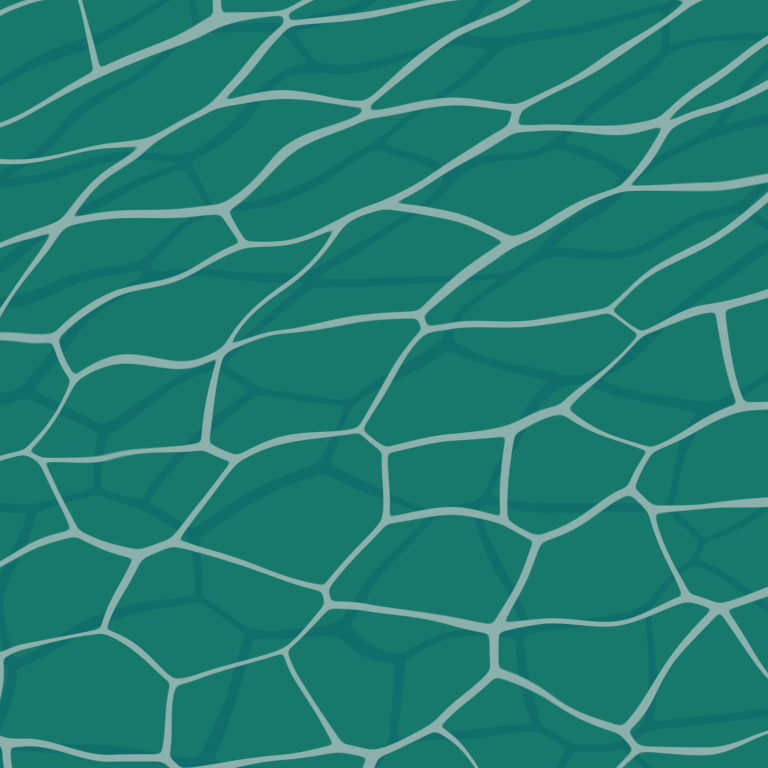
Write a three.js fragment shader that draws this texture.

```glsl
// Draws rippling water: a pale net of caustic lines above a darker submerged net.
varying vec2 vUv;

const vec3 WATER = vec3(0.085, 0.475, 0.42);
const vec3 DEEP_LINE = vec3(0.068, 0.437, 0.42);
const vec3 LIGHT_LINE = vec3(0.55, 0.69, 0.67);
const float TILT = 0.07;        // rise of the rows to the right
const float LEAN = 1.35;        // sideways slant of the columns at the top
const float SOFTNESS = 0.0012;  // half width of the smoothed edge

float hash(vec2 p) {
  return fract(sin(dot(p, vec2(127.1, 311.7))) * 43758.5453);
}

vec2 hash2(vec2 p) {
  return vec2(hash(p), hash(p + 57.3));
}

float noise(vec2 p) {
  vec2 i = floor(p);
  vec2 f = fract(p);
  f = f * f * (3.0 - 2.0 * f);
  float low = mix(hash(i), hash(i + vec2(1.0, 0.0)), f.x);
  float high = mix(hash(i + vec2(0.0, 1.0)), hash(i + 1.0), f.x);
  return mix(low, high, f.y);
}

// Jittered point of a cell; rows stay more regular than columns
vec2 cellPoint(vec2 cell, float seed) {
  return cell + 0.5 + (hash2(cell + seed) - 0.5) * vec2(0.8, 0.62);
}

// Bends straight borders into gentle waves
vec2 wobble(vec2 p, float seed, float frequency, float amount) {
  vec2 q = p * frequency + seed;
  return p + amount * (vec2(noise(q), noise(q + 31.7)) - 0.5);
}

// Canvas distance to the cell borders, rounded at the junctions
float netDistance(vec2 p, vec2 grid, float seed, float rounding) {
  // Upright cells below, cells slanting to the right above
  float h = p.y - 0.5;
  float r = sqrt(h * h + 0.02);
  float shift = 0.5 * LEAN * (h + r);
  float slope = 0.5 * LEAN * (1.0 + h / r);
  vec2 q = grid * vec2(p.x - shift, p.y - TILT * p.x);
  mat2 jacobian = mat2(grid.x, -TILT * grid.y, -grid.x * slope, grid.y);

  // Nearest cell point
  vec2 home = floor(q);
  vec2 nearCell = home;
  vec2 nearOffset = vec2(0.0);
  float nearest = 100.0;
  for (int y = -1; y <= 1; y++) {
    for (int x = -1; x <= 1; x++) {
      vec2 cell = home + vec2(float(x), float(y));
      vec2 offset = cellPoint(cell, seed) - q;
      float d = dot(offset, offset);
      if (d < nearest) {
        nearest = d;
        nearOffset = offset;
        nearCell = cell;
      }
    }
  }

  // Smooth minimum over the borders with all neighbours
  float sum = 0.0;
  for (int y = -2; y <= 2; y++) {
    for (int x = -2; x <= 2; x++) {
      if (x == 0 && y == 0) continue;
      vec2 cell = nearCell + vec2(float(x), float(y));
      vec2 offset = cellPoint(cell, seed) - q;
      vec2 across = offset - nearOffset;
      float d = dot(0.5 * (offset + nearOffset), across);
      sum += exp(-d / (length(across * jacobian) * rounding));
    }
  }
  return -rounding * log(max(sum, 1e-30));
}

// Coverage of a net whose lines swell and thin out
float net(vec2 p, vec2 grid, float seed, float thin, float swell) {
  vec2 bent = wobble(p, seed, 9.0, 0.036);
  float halfWidth = thin + swell * noise(p * 11.0 + seed * 2.0);
  float d = netDistance(bent, grid, seed, 0.0024);
  return 1.0 - smoothstep(-SOFTNESS, SOFTNESS, d - halfWidth);
}

void main() {
  float deep = net(vUv, vec2(4.6, 6.6), 71.0, 0.0035, 0.0045);
  float light = net(vUv, vec2(4.9, 7.4), 13.0, 0.0021, 0.0046);

  vec3 color = mix(WATER, DEEP_LINE, deep);
  color = mix(color, LIGHT_LINE, light);
  gl_FragColor = vec4(color, 1.0);
}
```
